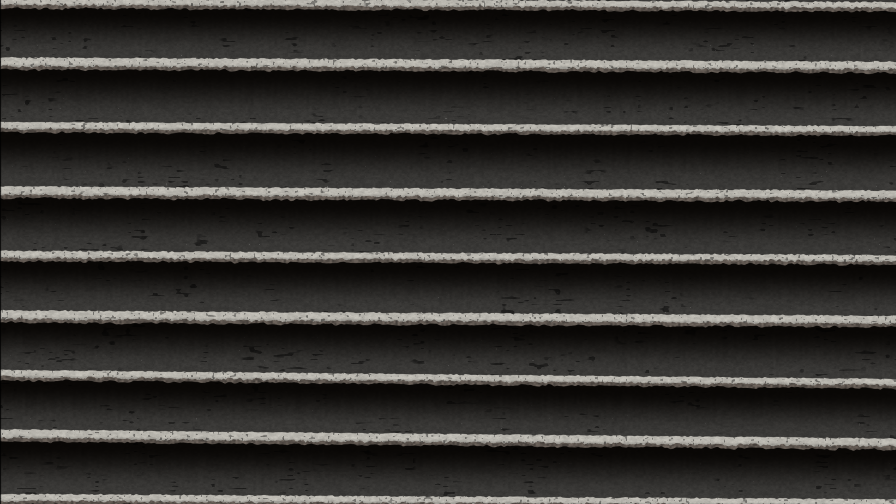
Reproduce this texture procedurally as a Shadertoy shader.

```glsl
// Stack of dark, slightly sagging slats with pale rough front edges and deep shadows.

const float PERIOD = 0.1230;                       // slat spacing, canvas height = 1
const float UNIT = 1.0 / 432.0;                    // fine detail size
const vec3 SHADOW = vec3(0.036, 0.028, 0.021);
const vec3 FACE = vec3(0.226, 0.222, 0.214);
const vec3 UNDERSIDE = vec3(0.35, 0.32, 0.295);
const vec3 EDGE = vec3(0.725, 0.715, 0.685);

float hash(vec2 p) {
    vec3 q = fract(vec3(p.xyx) * 0.1031);
    q += dot(q, q.yzx + 33.33);
    return fract((q.x + q.y) * q.z);
}

float noise(vec2 p) {
    vec2 cell = floor(p), f = fract(p);
    f = f * f * (3.0 - 2.0 * f);
    float low = mix(hash(cell), hash(cell + vec2(1, 0)), f.x);
    float high = mix(hash(cell + vec2(0, 1)), hash(cell + vec2(1, 1)), f.x);
    return mix(low, high, f.y);
}

float fbm(vec2 p) {
    float sum = 0.0, weight = 0.5;
    for (int k = 0; k < 3; k++) {
        sum += weight * noise(p);
        p = p * 2.03 + 17.0;
        weight *= 0.5;
    }
    return sum / 0.875;
}

// Thickness of the pale front edge, alternating and narrowing to the right
float edgeThickness(float slat, float u) {
    return (6.7 - 0.7 * cos(3.14159 * slat) - 0.8 * u) * UNIT;
}

// Depth below the canvas top of a slat's front edge, with uneven spacing and tilt
float slatTop(float slat, float u) {
    float sway = 0.6 - 2.8 * cos(1.0472 * (slat - 1.0));
    float bend = slat - 6.5;
    float tilt = 3.2 + 5.0 * exp(-bend * bend / 1.5);
    float center = slat * PERIOD + (2.0 + sway + tilt * u) * UNIT;
    return center - 0.5 * edgeThickness(slat, u);
}

// Recessed face: shadow at the top, soft light below, with grain and short cracks
vec3 faceColor(vec2 p, float t) {
    float light = smoothstep(0.24, 0.95, t);
    vec3 col = mix(SHADOW, FACE, light);
    float grain = fbm(p * vec2(190.0, 260.0)) - 0.5;
    float crack = smoothstep(0.77, 0.88, noise(p * vec2(65.0, 230.0)))
                * smoothstep(0.5, 0.75, noise(p * 24.0 + 9.0));
    col *= 1.0 + 0.28 * grain - 0.45 * crack;
    float dust = smoothstep(0.975, 1.0, noise(p * 200.0 + 40.0));
    return col + 0.12 * dust * light;
}

// Pale cut edge with mottling and pits
vec3 edgeColor(vec2 p, float across) {
    float mottle = fbm(p * vec2(150.0, 220.0)) - 0.5;
    float pit = smoothstep(0.76, 0.92, noise(p * vec2(210.0, 260.0) + 5.0));
    float rim = smoothstep(0.65, 1.0, across);
    return EDGE * (1.0 + 0.2 * mottle - 0.38 * pit - 0.14 * rim);
}

// One slat, from its front edge down to the next slat
vec3 slatColor(vec2 p, float d, float gap, float thickness, float aa) {
    float ragged = (fbm(p * vec2(130.0, 60.0)) - 0.5) * 3.0 * UNIT;
    float bottom = thickness + ragged;
    float lip = thickness + (3.0 + 2.0 * (noise(p * vec2(90.0, 20.0)) - 0.5)) * UNIT;
    vec3 under = UNDERSIDE * (0.75 + 0.5 * noise(p * 230.0));
    vec3 col = mix(under, faceColor(p, d / gap), smoothstep(lip - aa, lip + aa, d));
    float edgeMask = 1.0 - smoothstep(bottom - aa, bottom + aa, d);
    return mix(col, edgeColor(p, d / thickness), edgeMask);
}

void mainImage(out vec4 fragColor, in vec2 fragCoord) {
    vec2 p = fragCoord / iResolution.y;
    float u = fragCoord.x / iResolution.x;
    float depth = 1.0 - p.y;
    float aa = 0.7 / iResolution.y;

    // Each slat covers the lower part of the one above
    vec3 col = SHADOW;
    for (int i = -1; i <= 8; i++) {
        float slat = float(i);
        float top = slatTop(slat, u);
        float gap = slatTop(slat + 1.0, u) - top;
        vec2 q = p + vec2(slat * 3.7, 0.0);
        float d = depth - top + (noise(q * vec2(170.0, 10.0)) - 0.5) * 1.2 * UNIT;
        vec3 layer = slatColor(q, d, gap, edgeThickness(slat, u), aa);
        col = mix(col, layer, smoothstep(-aa, aa, d));
    }

    // Narrow dark left border
    col *= mix(0.25, 1.0, smoothstep(0.5 * UNIT, 1.5 * UNIT, p.x));
    fragColor = vec4(clamp(col, 0.0, 1.0), 1.0);
}
```
